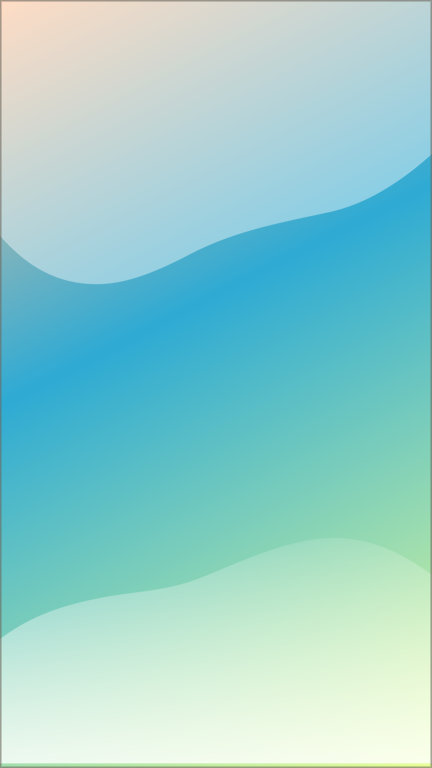
Give the GLSL for this background, as a Shadertoy shader.

```glsl
#define PEACH vec3(1.0, 0.765, 0.60)
#define BLUE vec3(0.18, 0.667, 0.83)
#define LIME vec3(0.91, 1.0, 0.59)
#define FRAME_TINT vec3(0.42, 0.40, 0.36)
#define TILT 0.287
#define BLUE_STOP 0.527
#define TOP_VEIL 0.42
#define LOW_VEIL vec2(0.14, 0.83)
#define LOW_VEIL_BASE 0.006
#define FRAME_WIDTH 0.0035

// Wave knots: position, height, slope
const vec3 UPPER_WAVE[5] = vec3[5](
    vec3(0.0, 0.693, -0.647), vec3(0.2245, 0.630, 0.0), vec3(0.44, 0.669, 0.292),
    vec3(0.764, 0.724, 0.124), vec3(1.0, 0.7995, 0.506));
const vec3 LOWER_WAVE[5] = vec3[5](
    vec3(0.0, 0.168, 0.422), vec3(0.2315, 0.2214, 0.112), vec3(0.463, 0.2474, 0.225),
    vec3(0.7755, 0.2995, 0.0), vec3(1.0, 0.2513, -0.422));

// Smooth cubic curve through the knots
float waveHeight(vec3 knots[5], float x) {
    float height = knots[0].y;
    for (int i = 0; i < 4; i++) {
        vec3 a = knots[i], b = knots[i + 1];
        if (x < a.x) break;
        float span = b.x - a.x;
        float t = (x - a.x) / span;
        float s = 1.0 - t;
        height = s * s * ((1.0 + 2.0 * t) * a.y + t * span * a.z)
               + t * t * ((1.0 + 2.0 * s) * b.y - s * span * b.z);
    }
    return height;
}

// Tilted three-colour backdrop
vec3 backdrop(vec2 uv) {
    float t = 1.0 - uv.y + TILT * uv.x;
    vec3 warm = mix(PEACH, BLUE, clamp(t / BLUE_STOP, 0.0, 1.0));
    return mix(warm, LIME, clamp((t - BLUE_STOP) / (1.0 + TILT - BLUE_STOP), 0.0, 1.0));
}

void mainImage(out vec4 fragColor, in vec2 fragCoord) {
    vec2 uv = fragCoord / iResolution.xy;
    float soft = 0.8 / iResolution.y;
    vec3 color = backdrop(uv);

    // Even white veil above the upper wave
    float above = smoothstep(-soft, soft, uv.y - waveHeight(UPPER_WAVE, uv.x));
    color = mix(color, vec3(1.0), TOP_VEIL * above);

    // White veil below the lower wave, denser towards the bottom
    float below = smoothstep(-soft, soft, waveHeight(LOWER_WAVE, uv.x) - uv.y)
                * smoothstep(-soft, soft, uv.y - LOW_VEIL_BASE);
    float depth = clamp(1.0 - uv.y / 0.3, 0.0, 1.0);
    color = mix(color, vec3(1.0), mix(LOW_VEIL.x, LOW_VEIL.y, depth) * below);

    // Thin dark frame
    vec2 margin = min(uv, 1.0 - uv) * vec2(1.0, iResolution.y / iResolution.x);
    float edge = min(margin.x, margin.y);
    float frame = 1.0 - smoothstep(FRAME_WIDTH * 0.7, FRAME_WIDTH * 1.3, edge);
    color = mix(color, FRAME_TINT, 0.6 * frame);

    fragColor = vec4(color, 1.0);
}
```
